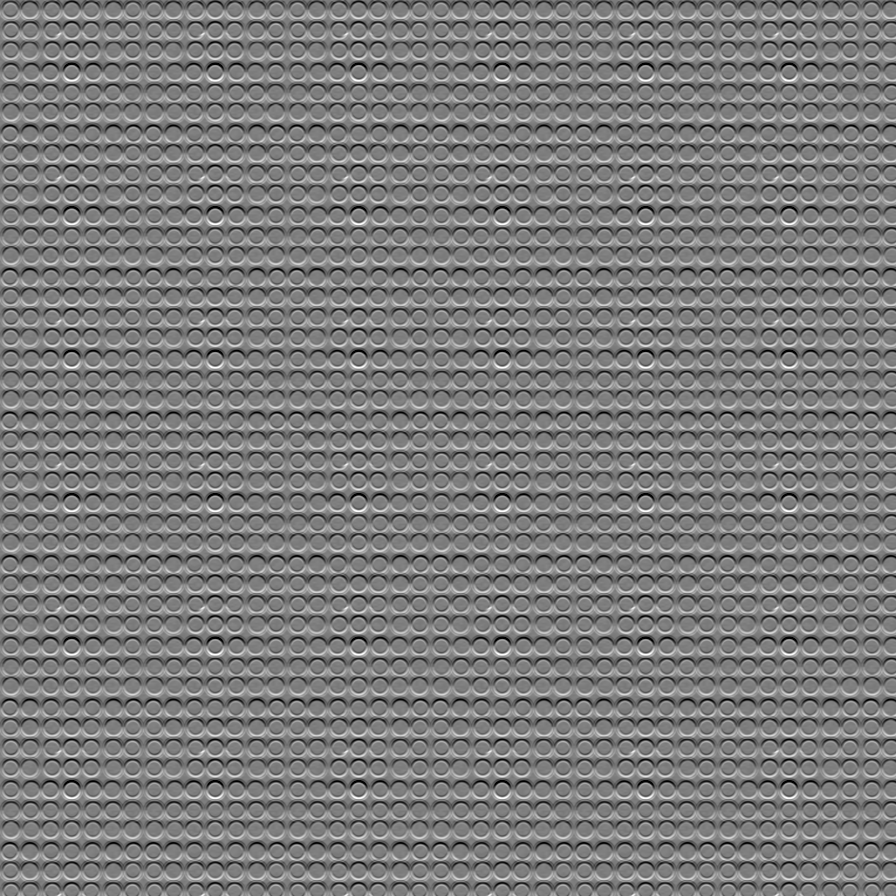
Give the GLSL for this texture map, as a WebGL 1 fragment shader.

```glsl
precision highp float;

uniform vec2 u_resolution;

const float TILES = 6.244;          // tiles across the canvas
const float CELLS = 7.0;            // dimples across one tile
const float BASE_TONE = 0.495;
const float RIM_RADIUS = 0.42;      // lengths below are in dimple pitches
const float RIM_WIDTH = 0.058;
const float RIM_SHADOW = 0.48;
const float RIM_LIGHT = 0.36;
const float INNER_RADIUS = 0.31;
const float INNER_WIDTH = 0.04;
const float INNER_STRENGTH = 0.16;
const float OUTER_RADIUS = 0.54;
const float OUTER_WIDTH = 0.042;
const float OUTER_STRENGTH = 0.14;
const vec2 JITTER = vec2(0.1, 0.08);
const float ARC_REACH = 0.8;        // below one, arcs run further round the sides
const float CENTRE_CONTRAST = 1.6;  // the strongest dimple of each tile
const vec2 GLINT_OFFSET = vec2(0.67, -1.81);
const vec2 GLINT_SIZE = vec2(0.17, 0.055);
const float GLINT_STRENGTH = 0.36;
const vec2 GRAIN_CELLS = vec2(42.0, 84.0); // per tile
const float GRAIN_STRENGTH = 0.05;

float hash(vec2 p) {
  return fract(sin(dot(p, vec2(12.9898, 78.233))) * 43758.5453);
}

// Value noise that repeats with the tile
float tiledNoise(vec2 p, vec2 period) {
  vec2 i = floor(p);
  vec2 f = p - i;
  vec2 a = mod(i, period);
  vec2 b = mod(i + 1.0, period);
  return mix(mix(hash(a), hash(vec2(b.x, a.y)), f.x),
             mix(hash(vec2(a.x, b.y)), hash(b), f.x), f.y);
}

// Soft ring whose width never falls below the pixel footprint
float ring(float r, float radius, float width, float pixel) {
  float w2 = width * width + 0.1 * pixel * pixel;
  float d = r - radius;
  return exp(-d * d / w2);
}

// Relief of one dimple lit from below; y points down
float dimple(vec2 p, vec2 id, float pixel) {
  float fromCentre = id.x - 3.0;
  vec2 mirrored = vec2(abs(fromCentre), id.y);
  vec2 shift = vec2(sign(fromCentre) * (hash(mirrored + 3.1) - 0.5),
                    hash(vec2(id.y, 5.7)) - 0.5);
  p -= shift * JITTER;

  float r = length(p);
  float slope = p.y / max(r, 0.001);
  float facing = sign(slope) * pow(abs(slope) + 0.0001, ARC_REACH);
  float isCentre = step(length(id - 3.0), 0.5);
  float contrast = mix(0.8, 1.15, hash(mirrored + 9.4));
  contrast = mix(contrast, CENTRE_CONTRAST, isCentre);

  float rimGain = slope < 0.0 ? RIM_SHADOW : RIM_LIGHT;
  float innerGain = INNER_STRENGTH * mix(0.2, 1.5, hash(mirrored + 17.2));
  float outerGain = OUTER_STRENGTH * mix(0.4, 1.6, hash(mirrored + 23.8));

  float rim = rimGain * contrast * ring(r, RIM_RADIUS, RIM_WIDTH, pixel);
  float inner = innerGain * ring(r, INNER_RADIUS, INNER_WIDTH, pixel);
  float outer = outerGain * ring(r, OUTER_RADIUS, OUTER_WIDTH, pixel);
  return facing * (rim - inner + outer);
}

// Short slanted highlights, brighter on the left of each tile
float glint(vec2 grid) {
  vec2 p = mod(grid, CELLS) - 0.5 * CELLS;
  vec2 q = vec2(abs(p.x), p.y) - GLINT_OFFSET;
  q.y -= 0.45 * q.x;
  q /= GLINT_SIZE;
  float side = p.x < 0.0 ? 1.0 : 0.45;
  return GLINT_STRENGTH * side * exp(-dot(q, q));
}

void main() {
  vec2 uv = gl_FragCoord.xy / u_resolution;
  uv.y = 1.0 - uv.y;
  vec2 grid = uv * TILES * CELLS;
  float pixel = TILES * CELLS / u_resolution.y;
  vec2 cell = floor(grid);

  // Neighbouring reliefs overlap in the gaps
  float tone = BASE_TONE;
  for (int j = -1; j <= 1; j++) {
    for (int i = -1; i <= 1; i++) {
      vec2 c = cell + vec2(float(i), float(j));
      tone += dimple(grid - c - 0.5, mod(c, CELLS), pixel);
    }
  }

  // Highlights and fine horizontal grain
  tone += glint(grid);
  float grain = tiledNoise(uv * TILES * GRAIN_CELLS, GRAIN_CELLS) - 0.5;
  tone += GRAIN_STRENGTH * grain;
  gl_FragColor = vec4(vec3(clamp(tone, 0.0, 1.0)), 1.0);
}
```
